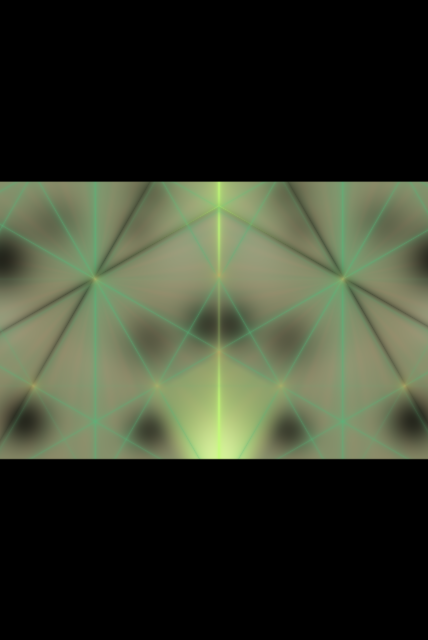
Reproduce this background procedurally as a Shadertoy shader.

```glsl
// A horizontal band of glowing kaleidoscope facets between black margins.
// Six families of evenly spaced mirror lines form beams and dark seams;
// soft pools of light and shade, plus layered sines, tint the facets.

const vec2 SCALE = vec2(3.459, 5.189);    // canvas to lattice units
const vec2 ORIGIN = vec2(1.770, 2.926);   // lattice origin on the canvas
const float BAND_BOTTOM = -1.459;
const float BAND_TOP = 0.790;
const float ROOT3 = 1.7320508;

const vec3 OLIVE = vec3(0.55, 0.575, 0.43);
const vec3 BROWN = vec3(0.57, 0.49, 0.38);
const vec3 JADE = vec3(0.33, 0.72, 0.48);
const vec3 LIME = vec3(0.76, 1.00, 0.46);
const vec3 AMBER = vec3(0.90, 0.66, 0.36);
const vec3 PALE = vec3(0.95, 1.00, 0.90);

// Pools: centre x, centre y, radius, signed strength
const vec4 POOLS[12] = vec4[12](
    vec4(0.10, -0.37, 0.20, -0.48), vec4(0.57, -0.50, 0.23, -0.30),
    vec4(1.77, 0.16, 0.26, -0.62), vec4(1.57, -1.15, 0.21, -0.58),
    vec4(0.57, -1.23, 0.18, -0.46), vec4(0.66, 0.42, 0.17, -0.20),
    vec4(1.32, 0.46, 0.22, -0.24), vec4(0.55, 0.72, 0.20, -0.26),
    vec4(0.32, 0.22, 0.30, 0.13), vec4(1.75, -0.33, 0.24, 0.16),
    vec4(0.00, 0.57, 0.30, 0.16), vec4(1.00, -0.72, 0.26, 0.06));

// Warm crossings of the mirror lines
const vec2 SPARKS[5] = vec2[5](vec2(1.0, 0.0), vec2(0.0, 0.03),
    vec2(0.5, -0.866), vec2(1.5, -0.866), vec2(0.0, -0.588));

float pool(vec2 offset, float radius) {
    return exp(-dot(offset, offset) / (radius * radius));
}

// Fine streaks fanning out of the star, over broad colour waves
float streaks(vec2 p) {
    vec2 ray = p - vec2(1.0, 0.0);
    float angle = atan(ray.y, ray.x);
    float fan = sin(angle * 36.0) + 0.6 * sin(angle * 60.0 + 3.0 * length(ray));
    return 0.5 * fan * smoothstep(0.05, 0.35, length(ray))
         + 0.7 * sin(7.0 * p.x + 3.0 * sin(5.0 * p.y));
}

vec3 facets(vec2 p) {
    float wave = streaks(p);
    vec3 col = mix(OLIVE, BROWN, 0.28 + 0.16 * wave) * (1.0 + 0.022 * wave);
    for (int i = 0; i < 12; i++) {
        vec4 s = POOLS[i];
        float amount = s.w * pool(p - s.xy, s.z);
        col = amount < 0.0 ? col * (1.0 + 1.25 * amount) : mix(col, PALE, amount);
    }
    return col;
}

// Light rising from the lower edge, held in a wedge of mirror lines
vec3 addFountain(vec3 col, vec2 p) {
    float roof = smoothstep(-0.03, 0.06, -0.588 - p.x / ROOT3 - p.y);
    float wall = smoothstep(-0.40, 0.06, p.y + ROOT3 * (1.0 - p.x));
    float rise = exp(-1.9 * (p.y - BAND_BOTTOM)) * exp(-2.6 * p.x * p.x);
    col = mix(col, LIME, 0.75 * roof * wall * rise);
    return mix(col, vec3(1.0, 1.0, 0.78), 0.55 * pool((p - vec2(0.0, -1.44)) * vec2(1.0, 0.7), 0.22));
}

vec3 addMirrorLines(vec3 col, vec2 p) {
    vec2 fromStar = p - vec2(1.0, 0.0);
    float nearStar = exp(-1.1 * length(fromStar));
    for (int i = 0; i < 6; i++) {
        float angle = radians(30.0 * float(i));
        float period = i % 2 == 0 ? 1.0 : 0.5 * ROOT3;
        float d = dot(fromStar, vec2(cos(angle), sin(angle)));
        float cell = floor(d / period + 0.5);
        d -= cell * period;
        float core = exp(-abs(d) / 0.010);
        float halo = exp(-abs(d) / 0.055);
        bool seam = (i == 1 || i == 2) && cell == 0.0;
        bool axis = i == 0 && cell < 0.0;
        if (seam) {
            // A dark fold with a faint lit rim
            col *= 1.0 - 0.40 * exp(-abs(d - 0.012) / 0.028) * (0.4 + nearStar);
            col = mix(col, JADE, 0.22 * exp(-abs(d + 0.022) / 0.018));
        } else if (axis) {
            float ends = smoothstep(0.15, 0.75, abs(p.y + 0.30));
            col = mix(col, LIME, (0.30 + 0.30 * ends) * core + 0.38 * ends * halo);
        } else {
            float strength = i == 3 ? 0.10 : 0.32 + 0.30 * nearStar;
            if (i == 0) strength += 0.12;
            if (i == 5 && cell < -0.5) strength *= 0.5;
            col = mix(col, JADE, strength * (0.65 * core + 0.42 * halo));
        }
    }
    return col;
}

vec3 addGlows(vec3 col, vec2 p) {
    // Broad green column through the star, and the crown at the top
    float column = exp(-abs(p.x - 1.0) / 0.13) * smoothstep(-1.3, 0.7, p.y);
    col = mix(col, JADE, 0.22 * column);
    float crown = smoothstep(-0.03, 0.04, p.y - 0.594 + p.x / ROOT3);
    col = mix(col, LIME, 0.30 * crown * exp(-p.x / 0.25));
    float crownEdge = abs(p.y - 0.594 + p.x / ROOT3);
    col = mix(col, LIME, 0.5 * exp(-crownEdge / 0.018) * exp(-p.x / 0.35));
    for (int i = 0; i < 5; i++) {
        float r = length(p - SPARKS[i]);
        col = mix(col, AMBER, 0.55 * exp(-r / 0.045));
    }
    return col;
}

void mainImage(out vec4 fragColor, in vec2 fragCoord) {
    vec2 p = fragCoord / iResolution.xy * SCALE - ORIGIN;
    float pixel = SCALE.y / iResolution.y;
    float band = smoothstep(-pixel, pixel, min(p.y - BAND_BOTTOM, BAND_TOP - p.y));
    p.x = abs(p.x);
    vec3 col = addGlows(addMirrorLines(addFountain(facets(p), p), p), p);
    fragColor = vec4(clamp(col, 0.0, 1.0) * band, 1.0);
}
```
